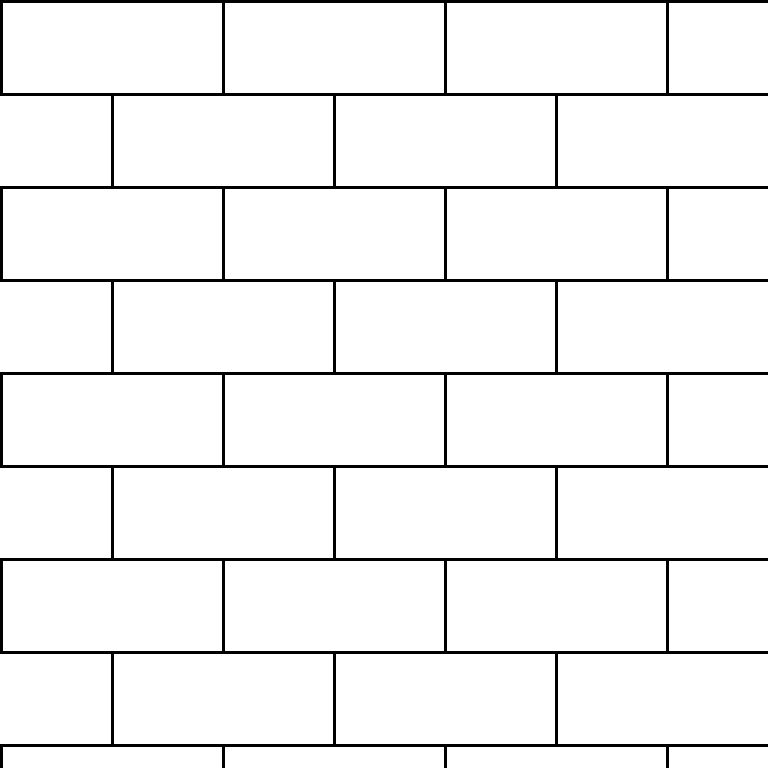
A three.js fragment shader for this pattern:

```glsl
// Running-bond brick wall: white bricks outlined by thin black joints.
// Courses are counted down from the top edge, every second one shifted by
// half a brick; joints are drawn from the distance to the nearest cell edge.
varying vec2 vUv;

// Distance from x to the nearest multiple of period
float edgeDistance(float x, float period) {
  return abs(x - period * floor(x / period + 0.5));
}

// Antialiased coverage of a line, given the distance to its centre
float lineCoverage(float dist, float width, float pixel) {
  return clamp((0.5 * width - dist) / pixel + 0.5, 0.0, 1.0);
}

void main() {
  vec2 brick = vec2(222.0, 93.0) / 768.0;
  float jointWidth = 3.0 / 768.0;
  vec2 pixel = max(fwidth(vUv), vec2(1e-5));

  // Start at the top left, with the first joints fully inside the canvas
  vec2 p = vec2(vUv.x, 1.0 - vUv.y) - 0.5 * jointWidth;

  // Stagger alternate courses
  float course = floor(p.y / brick.y);
  float shift = 0.5 * brick.x * mod(course, 2.0);

  // Bed joints run across, head joints run up each course
  float bed = lineCoverage(edgeDistance(p.y, brick.y), jointWidth, pixel.y);
  float head = lineCoverage(edgeDistance(p.x - shift, brick.x), jointWidth, pixel.x);

  vec3 color = mix(vec3(1.0), vec3(0.0), max(bed, head));
  gl_FragColor = vec4(color, 1.0);
}
```
